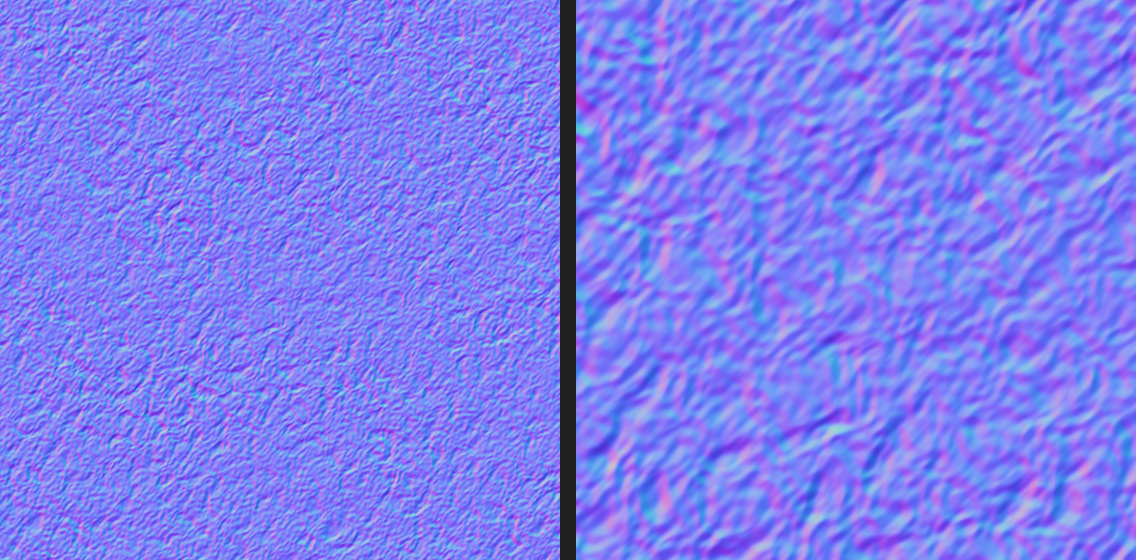
Left, the full canvas; right, a detail of the centre.
Give the GLSL for this texture map, as a three.js fragment shader.

```glsl
// Tangent-space normal map of rough, trowelled plaster with slanted lumps and fine wrinkles.
varying vec2 vUv;

// Each layer: cells across the canvas, slope strength, direction in radians, stretch
const vec4 SWELL   = vec4( 15.0, 0.04, 0.80, 1.2);
const vec4 LUMPS   = vec4( 50.0, 0.31, 0.98, 1.45);
const vec4 WRINKLE = vec4( 82.0, 0.25, 0.90, 1.35);
const vec4 GRAIN   = vec4(140.0, 0.26, 0.80, 1.35);

const float WARP_CELLS = 30.0;     // bends the layers out of regularity
const float WARP_AMOUNT = 0.005;
const float PATCH_CELLS = 5.0;     // calm and rough areas
const float PATCH_CONTRAST = 0.7;
const float PEBBLE_CELLS = 6.0;
const float PEBBLE_SHARE = 0.22;
const float PEBBLE_HEIGHT = 0.25;  // relative to its radius
const float SAMPLE_STEP = 0.0009;  // half width of the slope measurement
const float BLUE_LEVEL = 0.975;

vec2 hash2(vec2 p) {
  vec3 q = fract(vec3(p.xyx) * vec3(0.1031, 0.1030, 0.0973));
  q += dot(q, q.yzx + 33.33);
  return fract((q.xx + q.yz) * q.zy);
}

vec2 latticeGradient(vec2 cell) {
  float a = 6.28319 * hash2(cell + 57.0).x;
  return vec2(cos(a), sin(a));
}

float gradientNoise(vec2 p) {
  vec2 i = floor(p), f = fract(p);
  vec2 u = f * f * f * (f * (f * 6.0 - 15.0) + 10.0);
  vec2 e = vec2(1.0, 0.0);
  float a = dot(latticeGradient(i), f);
  float b = dot(latticeGradient(i + e.xy), f - e.xy);
  float c = dot(latticeGradient(i + e.yx), f - e.yx);
  float d = dot(latticeGradient(i + e.xx), f - e.xx);
  return mix(mix(a, b, u.x), mix(c, d, u.x), u.y);
}

// Coordinates turned to a direction, x running along it
vec2 turned(vec2 p, float angle) {
  float c = cos(angle), s = sin(angle);
  return vec2(c * p.x + s * p.y, c * p.y - s * p.x);
}

float layerNoise(vec2 p, vec4 layer) {
  vec2 q = turned(p, layer.z) * layer.x;
  return gradientNoise(q / vec2(layer.w, 1.0) + layer.x * 3.7);
}

float layerHeight(float n, vec4 layer) {
  return n * layer.y / layer.x;
}

// Sparse oval domes; x is the coverage, y the height
vec2 pebble(vec2 p) {
  vec2 cell = floor(p * PEBBLE_CELLS);
  vec2 pick = hash2(cell + 11.0);
  vec2 centre = (cell + 0.3 + 0.4 * hash2(cell + 29.0)) / PEBBLE_CELLS;
  float radius = mix(0.011, 0.020, pick.y);
  vec2 q = turned(p - centre, 0.5 + pick.y) * vec2(0.8, 1.15);
  float dome = smoothstep(1.0, 0.25, length(q) / radius);
  dome *= step(pick.x, PEBBLE_SHARE);
  return vec2(dome, dome * radius * PEBBLE_HEIGHT);
}

float surfaceHeight(vec2 p, float roughness) {
  vec2 bend = vec2(gradientNoise(p * WARP_CELLS + 5.0),
                   gradientNoise(p * WARP_CELLS + 81.0));
  vec2 q = p + bend * WARP_AMOUNT;

  // Rounded lumps standing on calmer ground
  float lump = 0.5 * smoothstep(-0.05, 0.5, layerNoise(q, LUMPS));

  // Softly creased folds
  float fold = layerNoise(q, WRINKLE) + 0.12;
  fold = sqrt(fold * fold + 0.02);

  float fine = layerHeight(fold, WRINKLE)
             + layerHeight(layerNoise(q, GRAIN), GRAIN);
  vec2 stone = pebble(p);
  float rough = layerHeight(lump, LUMPS) * roughness
              + fine * mix(1.0, roughness, 0.5);

  return layerHeight(layerNoise(p, SWELL), SWELL)
       + rough * (1.0 - 0.7 * stone.x) + stone.y;
}

void main() {
  float roughness = 1.0 + PATCH_CONTRAST * gradientNoise(vUv * PATCH_CELLS + 17.0);

  // Slope by central differences
  vec2 e = vec2(SAMPLE_STEP, 0.0);
  vec2 slope = vec2(
    surfaceHeight(vUv + e.xy, roughness) - surfaceHeight(vUv - e.xy, roughness),
    surfaceHeight(vUv + e.yx, roughness) - surfaceHeight(vUv - e.yx, roughness)
  ) / (2.0 * SAMPLE_STEP);

  // Pack the normal into colour, with green pointing down the canvas
  vec3 normal = normalize(vec3(-slope.x, slope.y, 1.0));
  vec3 colour = normal * 0.5 + 0.5;
  gl_FragColor = vec4(colour * vec3(1.0, 1.0, BLUE_LEVEL), 1.0);
}
```
